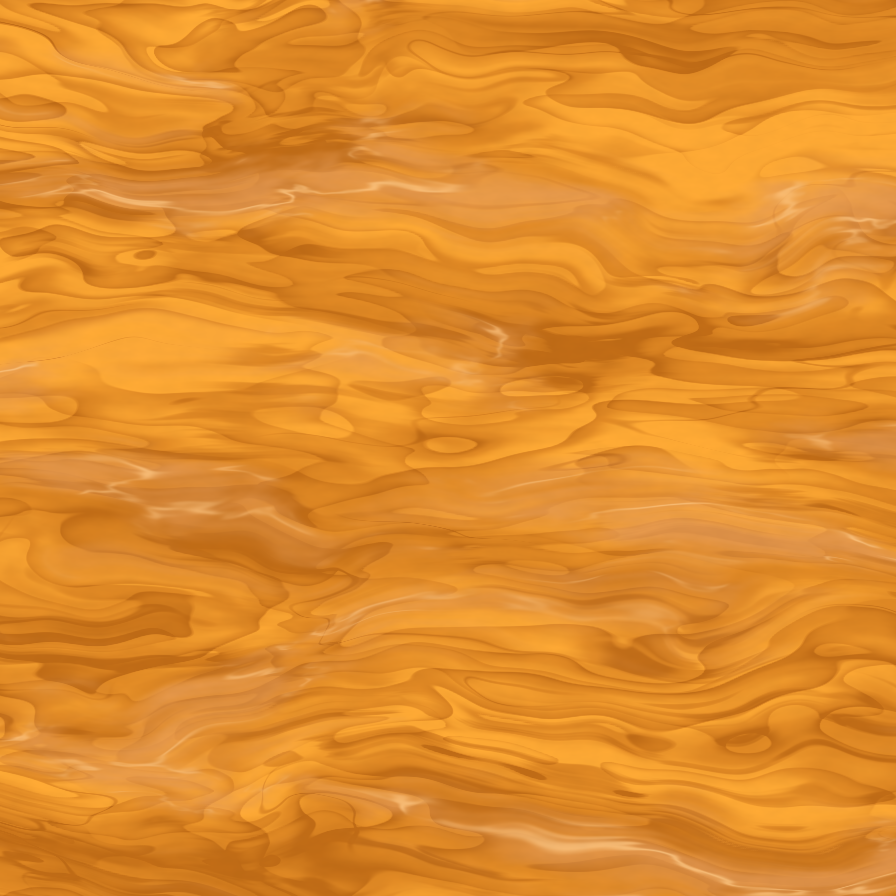
Reproduce this texture procedurally as a Shadertoy shader.

```glsl
// Streaky amber glass: folded sheets of orange, drawn out sideways.
// Warped gradient noise is sliced into overlapping sheets with one sharp edge,
// then covered with fine brown streaks, milky veils and thin pale wisps.

vec2 hashGradient(vec2 cell) {
    vec3 h = fract(vec3(cell.xyx) * vec3(0.1031, 0.1030, 0.0973));
    h += dot(h, h.yzx + 33.33);
    float angle = 6.2832 * fract((h.x + h.y) * h.z);
    return vec2(cos(angle), sin(angle));
}

// Signed gradient noise
float noise(vec2 p) {
    vec2 i = floor(p), f = fract(p);
    vec2 u = f * f * f * (f * (f * 6.0 - 15.0) + 10.0);
    vec2 e = vec2(0.0, 1.0);
    float low = mix(dot(hashGradient(i), f),
                    dot(hashGradient(i + e.yx), f - e.yx), u.x);
    float high = mix(dot(hashGradient(i + e.xy), f - e.xy),
                     dot(hashGradient(i + e.yy), f - e.yy), u.x);
    return mix(low, high, u.y);
}

float fbm(vec2 p, int octaves) {
    float sum = 0.0, amplitude = 0.6;
    for (int i = 0; i < octaves; i++) {
        sum += amplitude * noise(p);
        p = p * 2.03 + vec2(17.3, 9.1);
        amplitude *= 0.5;
    }
    return sum;
}

// Darkness of stacked sheets: a slow ramp that ends at a crisp edge
float sheetShade(float height, float power) {
    float ramp = fract(height);
    float edge = clamp(1.5 * fwidth(height), 0.05, 0.5);
    return pow(ramp, power) * smoothstep(0.0, edge, 1.0 - ramp);
}

// Thin line along the zero level of a field
float crease(float field, float width) {
    return 1.0 - smoothstep(0.0, width, abs(field));
}

vec3 amber(float tone) {
    vec3 brown = vec3(0.75, 0.42, 0.085);
    vec3 orange = vec3(0.87, 0.53, 0.14);
    vec3 gold = vec3(0.99, 0.66, 0.205);
    vec3 c = mix(brown, orange, smoothstep(0.0, 0.5, tone));
    return mix(c, gold, smoothstep(0.45, 0.95, tone));
}

void mainImage(out vec4 fragColor, in vec2 fragCoord) {
    vec2 uv = fragCoord / iResolution.y;

    // Flow: strong sideways drag, calmer in a band across the middle
    float calm = exp(-pow((uv.y - 0.52) / 0.09, 2.0));
    float swirl = 1.0 - 0.7 * calm;
    vec2 flow = uv;
    flow.x += 0.55 * swirl * fbm(uv * vec2(1.8, 5.5) + 3.7, 3);
    flow.y += 0.13 * swirl * fbm(uv * vec2(2.6, 3.4) + 21.4, 3);
    flow.y += 0.04 * uv.x;

    // Broad light and dark areas
    float broad = fbm(flow * vec2(1.5, 8.0) + 5.2, 5);
    float tone = 0.72 + 1.25 * broad;

    // Two stacks of folded sheets
    float fold = fbm(flow * vec2(1.7, 7.0) + 40.6, 3);
    float drape = fbm(flow * vec2(2.3, 13.0) + 71.9, 3);
    float foldMask = smoothstep(-0.25, 0.2, fbm(uv * vec2(2.0, 5.0) + 60.3, 2));
    tone -= 0.62 * foldMask * sheetShade(fold * 6.0, 2.5);
    tone -= 0.38 * sheetShade(drape * 4.0 + 0.3, 4.0);

    // Fine brown streaks in patches, denser toward the bottom
    float patches = fbm(uv * vec2(2.2, 6.0) + 12.8, 3);
    float lower = 1.0 - smoothstep(0.05, 0.35, uv.y);
    float streak = fbm(flow * vec2(3.2, 42.0) + 8.4, 4);
    float streakMask = smoothstep(-0.15, 0.25, patches + 0.12 * lower);
    tone -= 0.5 * streakMask * smoothstep(0.02, 0.22, streak);
    tone += 0.18 * streak - 0.08 * lower;

    // Dark creases where sheets touch
    float seam = fbm(flow * vec2(2.0, 9.0) + 33.1, 3);
    tone -= 0.35 * crease(seam, 0.014) * smoothstep(-0.1, 0.2, -patches);

    vec3 color = amber(clamp(tone, 0.0, 1.0));

    // Milky veils with a soft fibrous grain
    float veil = fbm(flow * vec2(2.2, 8.5) + 90.7, 5);
    float fibre = fbm(flow * vec2(5.0, 34.0) + 55.5, 3);
    float milk = smoothstep(-0.02, 0.38, veil + 0.25 * fibre);
    color = mix(color, vec3(0.89, 0.60, 0.33), 0.78 * milk);

    // Pale wisps gathered inside the veils
    float wisp = fbm(flow * vec2(3.5, 17.0) + 14.6, 4);
    float wispMask = smoothstep(0.08, 0.32, veil + 0.3 * fibre);
    float glow = crease(wisp, 0.08);
    color = mix(color, vec3(0.98, 0.76, 0.49), 0.8 * wispMask * glow * glow);

    // Faint mottling in the glass
    color *= 1.0 + 0.035 * fbm(uv * vec2(35.0, 70.0), 3);

    fragColor = vec4(clamp(color, 0.0, 1.0), 1.0);
}
```
